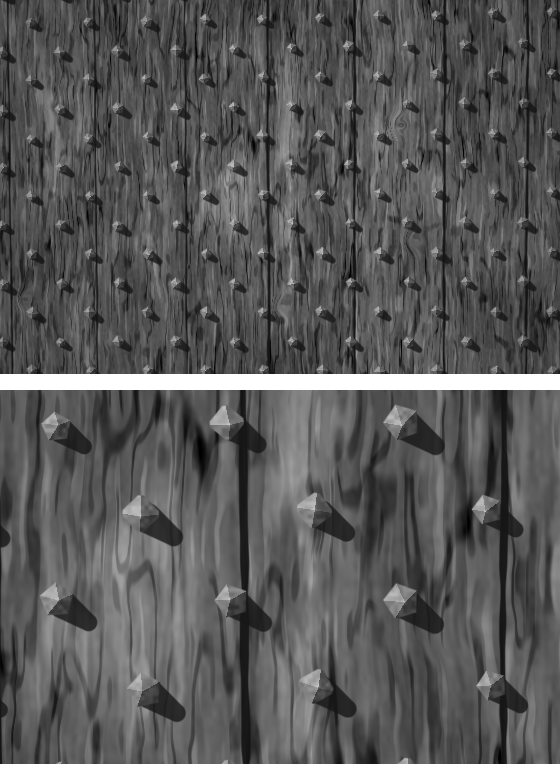
Top: the whole. Bottom: its middle third, enlarged.
A Shadertoy shader for this texture:

```glsl
// Weathered plank door in grey, studded with faceted iron nails casting long shadows.

const float SEAM_PITCH = 0.2324;
const vec2 FIRST_STUD = vec2(0.083, 0.008);
const float COLUMN_PITCH = 0.0775;
const float STUD_RADIUS = 0.0122;
const vec2 SHADOW_REACH = vec2(0.027, -0.019);
const vec3 LIGHT = vec3(-0.62, 0.45, 0.64);

float hash(vec2 p) {
    vec3 q = fract(p.xyx * 0.1031);
    q += dot(q, q.yzx + 33.33);
    return fract((q.x + q.y) * q.z);
}

float noise(vec2 p) {
    vec2 i = floor(p), f = fract(p);
    f *= f * (3.0 - 2.0 * f);
    return mix(mix(hash(i), hash(i + vec2(1, 0)), f.x),
               mix(hash(i + vec2(0, 1)), hash(i + 1.0), f.x), f.y);
}

float fbm(vec2 p) {
    float sum = 0.0, amp = 0.53;
    for (int i = 0; i < 4; i++) {
        sum += amp * noise(p);
        p = p * 2.03 + 17.3;
        amp *= 0.5;
    }
    return sum;
}

// Soft elliptical spot, 1 at its centre
float spot(vec2 p, vec2 centre, vec2 size) {
    vec2 d = (p - centre) / size;
    return exp(-dot(d, d));
}

// Bends the grain into rings around a knot
vec2 bendAtKnot(vec2 g, vec2 p, vec2 centre, float size) {
    float ring = centre.x + length((p - centre) * vec2(1.0, 1.3));
    return vec2(mix(g.x, ring, spot(p, centre, vec2(size, size * 0.9))), g.y);
}

// Centre line of plank seam n at height y
float seamX(float n, float y) {
    float spacing = 0.0234 + SEAM_PITCH * n + 0.0064 * cos(2.0944 * (n - 2.0));
    float tilt = (0.012 - 0.003 * n) * (1.0 - y);
    return spacing + tilt + 0.003 * (noise(vec2(y * 14.0, n * 9.0 + 2.0)) - 0.5);
}

// Height of the fibrous, pitted surface
float grainHeight(vec2 g) {
    return 0.45 * noise(g * vec2(135.0, 10.0)) + 0.35 * noise(g * vec2(250.0, 28.0))
         + 0.2 * noise(g * vec2(260.0, 130.0) + 31.0);
}

// Thin splits of even width that open only in patches
float splits(vec2 g, vec2 scale, float halfWidth) {
    float n = noise(g * scale + 71.0);
    float slope = abs(noise((g + vec2(0.001, 0.0)) * scale + 71.0) - n) / 0.001;
    float d = abs(n - 0.5) / max(slope, 0.6 * scale.x);
    float area = smoothstep(0.45, 0.65, noise(g * vec2(40.0, 14.0) + scale.y));
    return area * (1.0 - smoothstep(0.4 * halfWidth, 1.5 * halfWidth, d));
}

float woodTone(vec2 p, float plank) {
    float wave = 0.3 + noise(p * vec2(7.0, 5.0) + 60.0);
    vec2 g = p + vec2(0.012 * (noise(p * vec2(9.0, 6.0) + plank * 7.0) - 0.5), plank * 3.7);
    g.x += wave * 0.006 * (noise(p * vec2(32.0, 20.0)) - 0.5);
    g.x += wave * 0.003 * (noise(p * vec2(70.0, 50.0)) - 0.5);
    g = bendAtKnot(g, p, vec2(1.115, 0.355), 0.025);
    g = bendAtKnot(g, p, vec2(1.075, 0.665), 0.025);
    g = bendAtKnot(g, p, vec2(0.76, 0.18), 0.02);
    g = bendAtKnot(g, p, vec2(0.07, 0.20), 0.02);

    // Broad tone, then side-lit relief
    float height = grainHeight(g);
    float relief = grainHeight(g + vec2(0.0022, -0.0016)) - height;
    float tone = 0.345 + 0.1 * (fbm(g * vec2(40.0, 7.0)) - 0.5) + 0.22 * (height - 0.5);
    tone += 0.2 * relief + 0.06 * (hash(vec2(plank, 5.0)) - 0.5);
    tone += 0.16 * (fbm(p * vec2(8.0, 6.0) + 3.0) - 0.5);

    // Pale worn areas with ragged edges
    float worn = spot(p, vec2(0.15, 0.68), vec2(0.04, 0.2))
               + spot(p, vec2(0.41, 0.42), vec2(0.035, 0.17))
               + spot(p, vec2(0.77, 0.50), vec2(0.03, 0.33))
               + 0.6 * spot(p, vec2(0.60, 0.48), vec2(0.09, 0.11))
               + 0.7 * spot(p, vec2(1.03, 0.65), vec2(0.05, 0.09));
    tone += 0.2 * worn * smoothstep(0.38, 0.58, fbm(g * vec2(38.0, 10.0) + 40.0));

    // Bright fibres and dark pits
    tone += 0.1 * smoothstep(0.62, 0.85, noise(g * vec2(170.0, 16.0) + 90.0));
    tone -= 0.1 * smoothstep(0.66, 0.85, noise(g * vec2(160.0, 24.0) + 150.0));

    // Dark splits along the grain
    tone -= 0.14 * splits(g, vec2(85.0, 9.0), 0.0011);
    return tone - 0.14 * splits(g, vec2(48.0, 5.0), 0.0014);
}

// Tapered capsule from the stud foot to the shadow tip
float shadowDistance(vec2 d) {
    float t = clamp(dot(d, SHADOW_REACH) / dot(SHADOW_REACH, SHADOW_REACH), 0.2, 1.0);
    return length(d - SHADOW_REACH * t) - mix(0.0135, 0.0075, t);
}

// Faceted pyramid: x = signed distance, y = tone of the facet
vec2 stud(vec2 d, float seed) {
    float sides = seed > 0.6 ? 5.0 : 4.0;
    vec2 apex = 0.006 * (vec2(hash(vec2(seed * 91.0, 3.0)), hash(vec2(seed * 57.0, 8.0))) - 0.5);
    float edge = -1.0, lowest = 1e3, tone = 0.0;
    for (float i = 0.0; i < sides; i++) {
        float a = 6.2832 * i / sides + 0.5 + 0.8 * seed;
        vec2 dir = vec2(cos(a), sin(a));
        float h = (STUD_RADIUS - dot(dir, d)) / (STUD_RADIUS - dot(dir, apex));
        edge = max(edge, dot(dir, d) - STUD_RADIUS);
        if (h < lowest) {
            lowest = h;
            tone = 0.24 + 0.41 * max(dot(normalize(vec3(dir, 0.9)), LIGHT), 0.0);
        }
    }
    return vec2(max(edge, length(d) - 1.22 * STUD_RADIUS), tone + 0.08 * smoothstep(0.75, 1.0, lowest));
}

void mainImage(out vec4 fragColor, in vec2 fragCoord) {
    vec2 uv = fragCoord / iResolution.xy;
    vec2 p = uv * vec2(1.5, 1.0);
    float px = 1.0 / iResolution.y;

    // Planks and the ragged gaps between them
    float plank = 0.0, gap = 0.0, lip = 0.0;
    for (float n = 0.0; n < 7.0; n++) {
        float d = p.x - seamX(n, p.y);
        float halfWidth = (n > 2.5 ? 0.0032 : 0.002) * (0.65 + 0.7 * noise(vec2(p.y * 37.0, n * 5.0)));
        plank += step(0.0, d);
        gap = max(gap, 1.0 - smoothstep(-px, px, abs(d) - halfWidth));
        lip = max(lip, 1.0 - smoothstep(0.0, 0.004, abs(d - halfWidth - 0.003)));
    }
    float tone = woodTone(p, plank) + 0.07 * lip * noise(p * vec2(9.0, 40.0));
    tone = mix(tone, 0.07, 0.92 * gap);

    // Staggered studs, nearest one in each neighbouring column
    float shade = 0.0, cover = 0.0, metal = 0.0;
    float column = round((p.x - FIRST_STUD.x) / COLUMN_PITCH);
    for (float c = column - 1.0; c <= column + 1.0; c++) {
        float x = FIRST_STUD.x + COLUMN_PITCH * c + 0.004 * (1.0 - p.y);
        float pitch = 0.1547 + 0.0033 * x;
        float stagger = 0.5 * mod(c, 2.0);
        float row = round((p.y - FIRST_STUD.y) / pitch - stagger);
        vec2 id = vec2(c + 11.0, row + 23.0);
        vec2 jitter = 0.005 * (vec2(hash(id), hash(id + 50.0)) - 0.5);
        vec2 d = p - vec2(x, FIRST_STUD.y + (row + stagger) * pitch) - jitter;
        d /= 0.9 + 0.22 * hash(id + 90.0);
        shade = max(shade, 1.0 - smoothstep(-px, px, shadowDistance(d)));
        vec2 s = stud(d, hash(id + 130.0));
        float mask = 1.0 - smoothstep(-px, px, s.x);
        if (mask > cover) { cover = mask; metal = s.y; }
    }
    tone = mix(tone, 0.07 + 0.16 * tone, 0.95 * shade);
    metal += 0.14 * (noise(p * 260.0) - 0.5);
    tone = mix(tone, metal, cover);

    // Darker towards the corners
    vec2 c = (uv - 0.5) * vec2(1.3, 0.8);
    tone *= 1.04 - 0.45 * dot(c, c);
    fragColor = vec4(vec3(clamp(tone, 0.0, 1.0)), 1.0);
}
```
